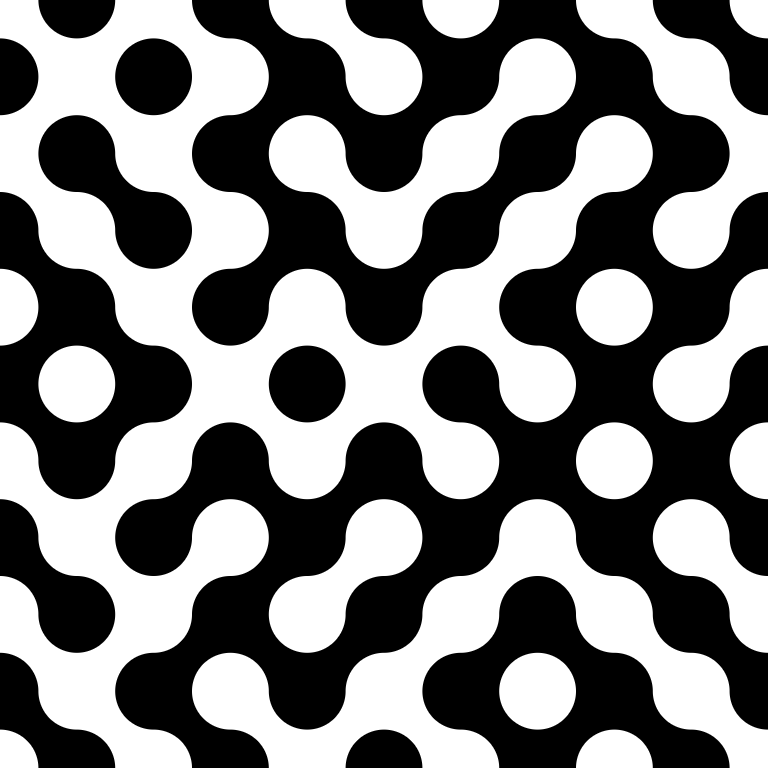
Give the GLSL for this pattern, as a WebGL 1 fragment shader.

```glsl
precision highp float;

uniform vec2 u_resolution;

const float TILES = 10.0; // even, so the corner checkerboard wraps
const vec3 BLACK = vec3(0.0);
const vec3 WHITE = vec3(1.0);

float hash(vec2 cell) {
    return fract(sin(dot(cell, vec2(127.1, 311.7))) * 43758.5);
}

// 1.0 when the tile is mirrored, 0.0 otherwise
float tileFlip(vec2 cell, float count) {
    return step(0.5, hash(mod(cell, count)));
}

// Distance to quarter discs on two opposite corners, negative inside them
float cornerDiscs(vec2 p, float radius) {
    return min(length(p + 0.5), length(p - 0.5)) - radius;
}

// Signed distance to the border between colours, positive on white
float truchet(vec2 p, float count) {
    vec2 cell = floor(p);
    vec2 local = fract(p) - 0.5;
    float flip = tileFlip(cell, count);
    local.x *= 1.0 - 2.0 * flip;

    // Corners alternate in colour; mirroring moves the discs to the other pair
    float discParity = mod(cell.x + cell.y + flip, 2.0);
    float side = 2.0 * discParity - 1.0;
    return side * cornerDiscs(local, 0.5);
}

// Box-like coverage over one pixel
float coverage(float dist, float pixel) {
    return clamp(0.5 + dist / pixel, 0.0, 1.0);
}

void main() {
    vec2 p = gl_FragCoord.xy / u_resolution * TILES;
    float pixel = TILES / min(u_resolution.x, u_resolution.y);
    float white = coverage(truchet(p, TILES), pixel);
    gl_FragColor = vec4(mix(BLACK, WHITE, white), 1.0);
}
```
